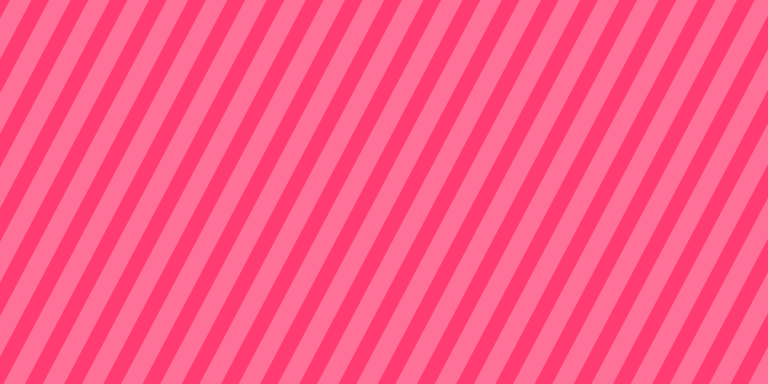
This pattern is drawn by a WebGL 1 fragment shader. Its source:

```glsl
precision highp float;

uniform vec2 u_resolution;

// Signed distance to the nearest dark band, negative inside it
float bandDistance(float across, float period, float width) {
    float fromCentre = abs(fract(across / period) - 0.5) * period;
    return fromCentre - 0.5 * width;
}

void main() {
    // Canvas height is one unit
    vec2 p = gl_FragCoord.xy / u_resolution.y;
    float pixel = 1.0 / u_resolution.y;

    // Axis at right angles to the slanted bands
    float slant = radians(62.2);
    float across = dot(p, vec2(sin(slant), -cos(slant)));

    float period = 0.0903;
    float d = bandDistance(across + 0.4188, period, 0.453 * period);

    // Flat two-tone fill with a one-pixel soft edge
    vec3 lightPink = vec3(1.0, 0.44, 0.60);
    vec3 deepPink = vec3(1.0, 0.24, 0.45);
    float band = clamp(0.5 - d / pixel, 0.0, 1.0);

    gl_FragColor = vec4(mix(lightPink, deepPink, band), 1.0);
}
```
